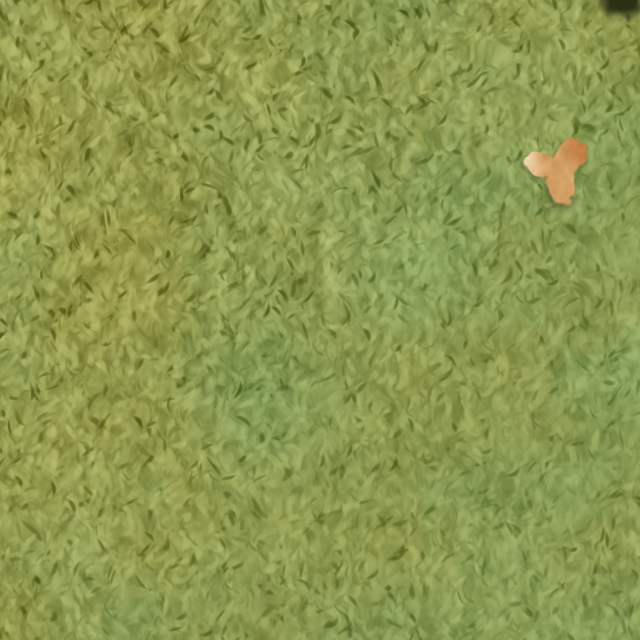
A three.js fragment shader for this texture:

```glsl
// Soft, short lawn seen from above, with one dry leaf and a dark gap in the corner.
varying vec2 vUv;

float hash(vec2 p) {
  return fract(sin(dot(p, vec2(127.1, 311.7))) * 43758.5453);
}

float noise(vec2 p) {
  vec2 i = floor(p);
  vec2 f = fract(p);
  f = f * f * (3.0 - 2.0 * f);
  return mix(mix(hash(i), hash(i + vec2(1.0, 0.0)), f.x),
             mix(hash(i + vec2(0.0, 1.0)), hash(i + 1.0), f.x), f.y);
}

float fbm(vec2 p) {
  return 0.55 * noise(p) + 0.3 * noise(p * 2.1 + 7.3) + 0.15 * noise(p * 4.3 + 19.1);
}

// Coverage of a bent, tapering blade around the origin.
float bladeMask(vec2 q, float angle, float halfLength, float halfWidth, float bend) {
  float c = cos(angle);
  float s = sin(angle);
  q = vec2(c * q.x + s * q.y, c * q.y - s * q.x);
  q.x += bend * q.y * q.y;
  return 1.0 - smoothstep(0.35, 1.1, length(q / vec2(halfWidth, halfLength)));
}

// Paints one layer of scattered blades; grass holds tone (x) and greenness (y).
vec2 paintBlades(vec2 grass, vec2 uv, float layer) {
  vec2 p = uv * (28.0 + 2.5 * layer) + layer * vec2(17.3, 9.7);
  vec2 cell = floor(p);
  for (int j = -1; j <= 1; j++) {
    for (int i = -1; i <= 1; i++) {
      vec2 id = cell + vec2(float(i), float(j));
      float kind = hash(id + 3.1);
      float pick = hash(id + 41.7);
      vec2 root = id + vec2(hash(id + 11.3), hash(id + 23.9));
      float isGap = step(0.86, kind);
      float angle = (hash(id + 5.7) - 0.5) * 2.3 - 0.15;
      float halfWidth = mix(0.13 + 0.12 * pick, 0.12 + 0.06 * pick, isGap);
      float halfLength = 0.35 + 0.3 * hash(id + 67.1);
      float mask = bladeMask(p - root, angle, halfLength, halfWidth, (pick - 0.5) * 1.2);
      float tone = mix((pick - 0.42) * 0.22, -0.13 - 0.13 * pick, isGap);
      grass = mix(grass, vec2(tone, hash(id + 83.3) - 0.5), mask * 0.75);
    }
  }
  return grass;
}

// Signed distance of a three-lobed leaf, negative inside.
float leafDistance(vec2 q) {
  float a = atan(q.y, q.x);
  float radius = 0.040 + 0.015 * cos(3.0 * a - 2.356) + 0.006 * cos(a + 0.3);
  radius += 0.012 * (noise(q * 90.0 + 4.0) - 0.5);
  return length(q) - radius;
}

void main() {
  vec2 uv = vUv;

  // Blurry undergrowth, then the blades on top.
  vec2 warped = uv + 0.012 * vec2(noise(uv * 30.0), noise(uv * 30.0 + 50.0));
  float under = fbm(warped * vec2(75.0, 42.0)) - 0.52;
  vec2 grass = vec2(under * 0.3, 0.0);
  for (int layer = 0; layer < 6; layer++) {
    grass = paintBlades(grass, warped, float(layer));
  }

  // Fine grain and broad patches; the upper left is crisper and yellower.
  float upperLeft = smoothstep(-0.5, 0.7, uv.y - uv.x);
  float patches = fbm(uv * 5.0 + 3.0) - 0.5;
  float tone = grass.x * mix(0.78, 1.12, upperLeft);
  tone += 0.07 * (noise(warped * vec2(130.0, 80.0)) - 0.5);
  tone += 0.07 * (fbm(uv * vec2(14.0, 9.0)) - 0.5);
  float streak = exp(-pow((uv.x - 0.515 + 0.02 * (uv.y - 0.5)) / 0.014, 2.0));
  tone += 0.05 * streak * smoothstep(0.36, 0.46, uv.y) * smoothstep(0.72, 0.6, uv.y);

  // Olive base, shifted between straw yellow and cool green.
  vec3 color = vec3(0.552, 0.598, 0.310) + tone * vec3(1.0, 0.98, 0.88);
  float green = 0.5 * grass.y + 1.8 * patches + 0.35 - 0.65 * upperLeft;
  color += green * vec3(-0.055, 0.004, 0.030);

  // Dark hollow at the top right.
  float hollow = length((uv - vec2(0.975, 1.005)) / vec2(0.042, 0.034));
  hollow += 0.5 * (noise(uv * 60.0) - 0.5);
  color = mix(vec3(0.17, 0.19, 0.08), color, smoothstep(0.55, 1.15, hollow));

  // Dry leaf with a pale left tip, faint mottling and a soft shadow.
  vec2 q = uv - vec2(0.868, 0.737);
  float shadow = 1.0 - smoothstep(-0.006, 0.012, leafDistance(q + vec2(0.003, 0.005)));
  color *= 1.0 - 0.2 * shadow;
  vec3 leaf = mix(vec3(0.93, 0.84, 0.68), vec3(0.82, 0.62, 0.39), smoothstep(-0.05, -0.015, q.x));
  leaf = mix(leaf, vec3(0.76, 0.49, 0.26), smoothstep(0.015, 0.06, q.x + q.y * 0.6));
  leaf += 0.14 * (fbm(q * vec2(70.0, 45.0) + 31.0) - 0.5);
  color = mix(color, leaf, 1.0 - smoothstep(-0.004, 0.003, leafDistance(q)));

  gl_FragColor = vec4(color, 1.0);
}
```
